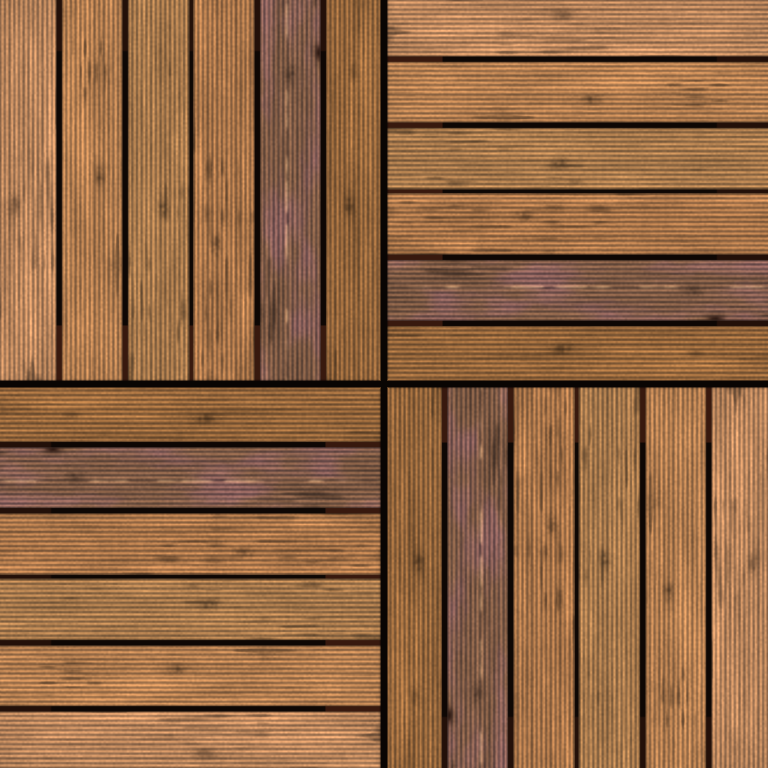
Reproduce this texture procedurally as a three.js fragment shader.

```glsl
// Parquet of four decking tiles, each with six grooved wooden slats, laid in alternating directions.
// Every tile is measured from the outer canvas edges, so one slat layout serves all four by mirroring.
// Slat tones, ridges, stretched noise grain and knots build the wood; dark gaps are drawn on top.
varying vec2 vUv;

float hash(vec2 p) {
  return fract(sin(dot(p, vec2(127.1, 311.7))) * 43758.5453);
}

float noise(vec2 p) {
  vec2 i = floor(p), f = fract(p);
  f = f * f * (3.0 - 2.0 * f);
  return mix(mix(hash(i), hash(i + vec2(1.0, 0.0)), f.x),
             mix(hash(i + vec2(0.0, 1.0)), hash(i + vec2(1.0, 1.0)), f.x), f.y);
}

float fbm(vec2 p) {
  float sum = 0.0, amp = 0.5;
  for (int i = 0; i < 4; i++) {
    sum += amp * noise(p);
    p = p * 2.03 + 17.3;
    amp *= 0.5;
  }
  return sum;
}

// Base tone of each slat, from the outer edge inwards
vec3 slatTone(float id) {
  if (id < 0.5) return vec3(0.73, 0.525, 0.365);
  if (id < 1.5) return vec3(0.69, 0.485, 0.310);
  if (id < 2.5) return vec3(0.655, 0.475, 0.300);
  if (id < 3.5) return vec3(0.665, 0.460, 0.290);
  if (id < 4.5) return vec3(0.495, 0.355, 0.270);
  return vec3(0.575, 0.395, 0.230);
}

// Soft elliptical knot, stretched along the grain
float knot(vec2 p, vec2 center, vec2 radius) {
  vec2 d = (p - center) / radius;
  return exp(-dot(d, d));
}

void main() {
  // Tile space: x across the slats, y along them, both 0 at the canvas edge
  vec2 edge = 2.0 * min(vUv, 1.0 - vUv);
  bool upright = (vUv.x < 0.5) == (vUv.y > 0.5);
  vec2 p = upright ? edge : edge.yx;

  float s = (p.x - 0.154) / 0.172 + 1.0;
  float id = floor(s);
  float f = fract(s);
  vec3 color = slatTone(id);
  float isDull = 1.0 - step(0.5, abs(id - 4.0));

  // Broad mottling and long grain streaks
  float mottle = fbm(vec2(p.x * 14.0 + id * 9.0, p.y * 5.0)) - 0.47;
  float grain = fbm(vec2(p.x * 120.0, p.y * 7.0 + id * 5.0)) - 0.47;
  color *= 1.0 + 0.30 * mottle + 0.28 * grain;
  color += isDull * vec3(0.01, -0.005, 0.07) * smoothstep(-0.05, 0.25, mottle);

  // Dark weathered dashes
  float dash = noise(vec2(p.x * 95.0, p.y * 16.0 + id * 3.0)) * noise(p * vec2(13.0, 6.0) + id);
  color *= 1.0 - 0.28 * smoothstep(0.45, 0.8, dash);

  // Machined ridges, fourteen per slat, each slightly uneven
  float row = f * 14.0;
  float ridge = cos(6.28318 * row);
  float uneven = noise(vec2(floor(row) * 7.0 + id * 31.0, p.y * 24.0));
  color *= 1.0 + ridge * (0.12 + 0.07 * uneven);
  color *= 0.95 + 0.10 * hash(vec2(floor(row), id));
  color += vec3(0.03, 0.015, 0.0) * ridge;

  // Pale worn ridge on the dull slat
  float pale = isDull * exp(-pow((f - 0.45) / 0.025, 2.0));
  color += pale * vec3(0.24, 0.20, 0.14) * smoothstep(0.2, 0.65, noise(vec2(p.y * 28.0, 4.0)));

  // One faint knot per slat, and a dark one beside a gap
  vec2 spot = vec2(0.3 + 0.4 * hash(vec2(id, 3.0)), 0.15 + 0.6 * hash(vec2(id, 8.0)));
  float faint = knot(vec2(f * 0.172, p.y), vec2(spot.x * 0.172, spot.y), vec2(0.013, 0.025));
  float deep = knot(p, vec2(0.829, 0.137), vec2(0.007, 0.022));
  color *= 1.0 - 0.30 * faint * (0.5 + noise(p * 110.0));
  color = mix(color, vec3(0.13, 0.06, 0.04), 0.85 * deep);

  // Fine speckle
  color *= 0.94 + 0.12 * noise(vUv * 330.0);

  // Gaps between slats; the supports beneath show reddish near the ends
  float gapDist = min(f, 1.0 - f) * 0.172;
  float gapId = floor(s + 0.5);
  float halfGap = abs(gapId - 3.0) < 0.5 ? 0.0045 : 0.0068;
  float support = smoothstep(0.845, 0.850, p.y) + 0.5 * (1.0 - smoothstep(0.130, 0.136, p.y));
  vec3 gapColor = mix(vec3(0.055, 0.028, 0.015), vec3(0.22, 0.10, 0.055), support);
  color *= mix(0.72, 1.0, smoothstep(halfGap, halfGap + 0.008, gapDist));
  color = mix(gapColor, color, smoothstep(halfGap - 0.0015, halfGap + 0.0015, gapDist));

  // Black joints where the four tiles meet
  float joint = 1.0 - max(edge.x, edge.y);
  color *= mix(0.78, 1.0, smoothstep(0.008, 0.016, joint));
  color = mix(vec3(0.035, 0.018, 0.012), color, smoothstep(0.0075, 0.0105, joint));

  gl_FragColor = vec4(clamp(color, 0.0, 1.0), 1.0);
}
```
